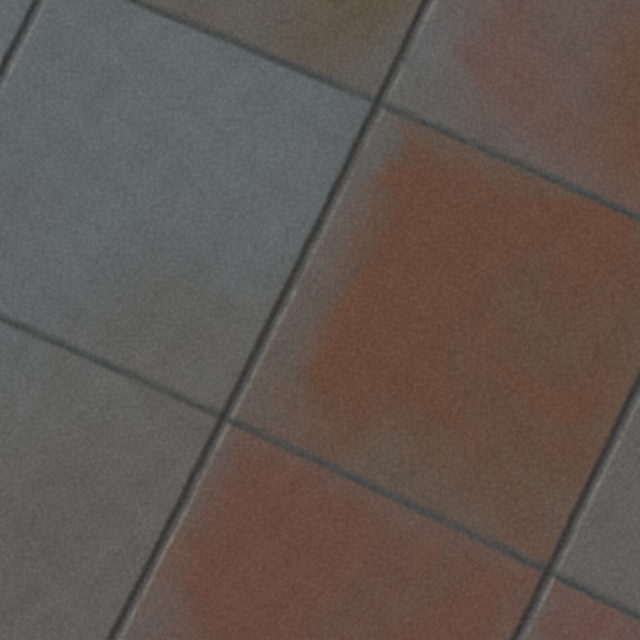
A three.js fragment shader for this texture:

```glsl
varying vec2 vUv;

const vec2 CORNER = vec2(0.348, 0.349);
const vec2 SIDE_A = vec2(0.507, -0.232);
const vec2 SIDE_B = vec2(0.241, 0.4835);

const vec3 SLATE = vec3(0.380, 0.401, 0.411);
const vec3 STONE = vec3(0.372, 0.366, 0.354);
const vec3 RUST = vec3(0.398, 0.284, 0.226);
const vec3 ROSE = vec3(0.415, 0.292, 0.268);
const vec3 OLIVE = vec3(0.360, 0.302, 0.235);
const vec3 GROUT = vec3(0.290, 0.298, 0.296);
const vec3 GROOVE = vec3(0.205, 0.202, 0.198);
const vec3 RIM = vec3(0.475, 0.472, 0.455);

vec2 hash2(vec2 p) {
  vec2 q = vec2(dot(p, vec2(127.1, 311.7)), dot(p, vec2(269.5, 183.3)));
  return fract(sin(q) * 43758.5);
}

// Distance to the nearest scattered point
float cellular(vec2 p) {
  vec2 cell = floor(p);
  vec2 f = fract(p);
  float nearest = 2.0;
  for (int y = -1; y <= 1; y++) {
    for (int x = -1; x <= 1; x++) {
      vec2 offset = vec2(float(x), float(y));
      nearest = min(nearest, length(offset + hash2(cell + offset) - f));
    }
  }
  return nearest;
}

// Warped, rotated sines, roughly -1 to 1
float layeredSines(vec2 p) {
  float sum = 0.0;
  float amplitude = 0.55;
  for (int i = 0; i < 5; i++) {
    p += 0.7 * sin(p.yx * 1.3 + float(i));
    sum += amplitude * sin(p.x) * cos(p.y);
    p = mat2(1.36, 1.02, -1.02, 1.36) * p + 2.3;
    amplitude *= 0.6;
  }
  return sum;
}

float band(float d, float inner, float outer) {
  return 1.0 - smoothstep(inner, outer, abs(d));
}

// Slanted tile coordinates with a slight perspective
vec2 tileCoords(vec2 uv) {
  vec2 p = uv - CORNER;
  p.y -= 0.072 * p.x * p.y;
  float area = SIDE_A.x * SIDE_B.y - SIDE_A.y * SIDE_B.x;
  return vec2(p.x * SIDE_B.y - p.y * SIDE_B.x,
              SIDE_A.x * p.y - SIDE_A.y * p.x) / area;
}

// One warm column, with warm tiles on one diagonal
float tileWarmth(vec2 cell) {
  float column = 1.0 - min(abs(cell.x), 1.0);
  float diagonal = 0.75 * clamp(-cell.x * cell.y, 0.0, 1.0);
  return clamp(column + diagonal - 0.3 * max(cell.y, 0.0) * column, 0.0, 1.0);
}

vec3 tileColor(vec2 cell, vec2 f, vec2 uv, float patches) {
  float rosy = clamp(0.5 * abs(cell.y) + 0.5 * cell.x, 0.0, 1.0);
  float green = clamp(-cell.x, 0.0, 1.0);
  vec3 clay = mix(mix(RUST, ROSE, rosy), OLIVE, green);
  clay = mix(clay, OLIVE, 0.4 * (1.0 - rosy) * smoothstep(0.0, 0.7, -patches));
  float cool = smoothstep(0.15, 0.75, uv.y - 0.35 * uv.x + 0.12 * patches);
  vec3 grey = mix(STONE, SLATE, cool);

  // Pale haze creeping in from the edges
  float left = smoothstep(0.0, mix(0.34, 0.10, f.y), f.x + 0.08 * patches);
  float low = smoothstep(-0.08, 0.34, f.y + 0.16 * patches);
  float far = smoothstep(0.0, 0.11, min(1.0 - f.x, 1.0 - f.y) + 0.04 * patches);
  float body = mix(0.25, 1.0, left * mix(0.45, 1.0, low) * mix(0.6, 1.0, far));
  float warmth = tileWarmth(cell) * body * (0.94 + 0.25 * patches);
  return mix(grey, clay, clamp(warmth, 0.0, 1.0));
}

void main() {
  vec2 uv = vUv;
  float patches = layeredSines(uv * 10.0 + 1.7);
  float fine = layeredSines(uv * 48.0);
  vec2 tile = tileCoords(uv);
  vec3 color = tileColor(floor(tile), fract(tile), uv, patches);

  // Warm stain in the upper right
  float stain = 1.0 - smoothstep(0.03, 0.15, length((uv - vec2(1.0, 0.83)) * vec2(1.4, 0.7)));
  color = mix(color, RUST, 0.6 * stain);

  // Joints as signed distances in canvas units
  vec2 joint = (fract(tile + 0.5) - 0.5) * vec2(0.557, 0.540);
  float ripple = layeredSines(uv * 75.0 + 4.0);
  joint += 0.0012 * vec2(fine, ripple);
  float wear = clamp(0.5 + 0.6 * fine + 0.3 * patches, 0.0, 1.0);
  float cross = band(joint.y, 0.001, 0.0125);
  color = mix(color, GROUT, mix(0.65, 0.95, wear) * cross);
  color = mix(color, GROOVE, 0.45 * wear * band(joint.y + 0.002, 0.0, 0.007));

  // Soft groove with a broken, lit rim
  color = mix(color, GROUT, 0.6 * band(joint.x - 0.003, 0.004, 0.015));
  float rim = band(joint.x - 0.0142, 0.0, 0.0065) * (1.0 - 0.8 * cross);
  color = mix(color, RIM, rim * clamp(0.55 + 0.4 * ripple + 0.25 * patches, 0.1, 0.9));
  color = mix(color, GROOVE, mix(0.7, 0.95, wear) * band(joint.x, 0.0005, 0.0085));

  // Mottling and grain
  color *= 1.0 + 0.02 * patches + 0.03 * fine + 0.02 * ripple;
  float grain = cellular(uv * 165.0) - cellular(uv.yx * 118.0 + 7.0);
  color += 0.036 * grain;

  gl_FragColor = vec4(color, 1.0);
}
```
